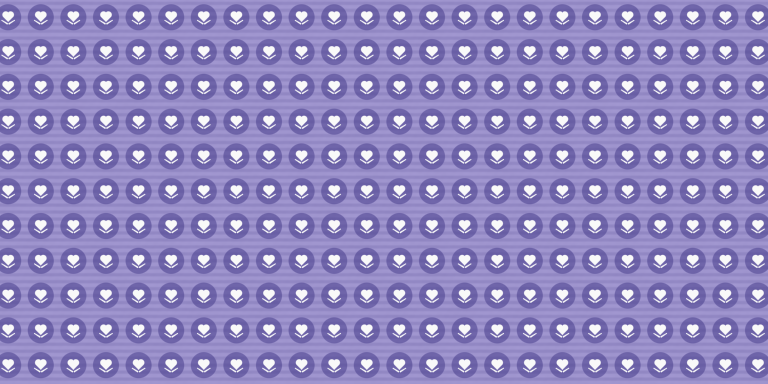
Write a WebGL 2 fragment shader that draws this pattern.

```glsl
#version 300 es
precision highp float;
// Rows of violet discs, each holding a white heart above two slanted leaves,
// on a lilac ground with thin horizontal stripes. Each cell is folded to its
// centre and drawn with distance functions; layered sines add faint wear.
uniform vec2 u_resolution;
out vec4 fragColor;

// Lengths in canvas heights
const vec2 PITCH = vec2(0.0849, 0.0906);
const vec2 FIRST_CENTRE = vec2(0.0213, 0.0490);
const float DISC_RADIUS = 0.0339;
const float STRIPES_PER_ROW = 5.0;

const vec3 LILAC_LIGHT = vec3(0.625, 0.585, 0.810);
const vec3 LILAC_DARK = vec3(0.570, 0.530, 0.765);
const vec3 VIOLET_LIGHT = vec3(0.435, 0.395, 0.665);
const vec3 VIOLET_DARK = vec3(0.410, 0.370, 0.645);
const vec3 WHITE = vec3(0.975);

float coverage(float dist, float blur) {
    return 1.0 - smoothstep(-blur, blur, dist);
}

float dot2(vec2 v) {
    return dot(v, v);
}

// Heart with its tip at the origin, about 1.1 tall
float heartDistance(vec2 p) {
    p.x = abs(p.x);
    if (p.x + p.y > 1.0) {
        return length(p - vec2(0.25, 0.75)) - sqrt(2.0) / 4.0;
    }
    float edge = min(dot2(p - vec2(0.0, 1.0)),
                     dot2(p - 0.5 * max(p.x + p.y, 0.0)));
    return sqrt(edge) * sign(p.x - p.y);
}

// Line from a to b whose half width changes from widthA to widthB
float taperDistance(vec2 p, vec2 a, vec2 b, float widthA, float widthB) {
    vec2 along = b - a;
    float t = clamp(dot(p - a, along) / dot2(along), 0.0, 1.0);
    return length(p - a - along * t) - mix(widthA, widthB, t);
}

// White emblem, in units of the disc radius
float emblemDistance(vec2 p) {
    const float heartScale = 0.74;
    float heart = heartDistance((p - vec2(0.0, -0.36)) / heartScale) * heartScale;
    vec2 side = vec2(abs(p.x), p.y);
    float leaf = taperDistance(side, vec2(0.48, -0.24), vec2(0.08, -0.49), 0.035, 0.06);
    return min(heart, leaf);
}

// Soft-edged horizontal stripes, 1 on the light bands
float stripeMask(float y, float period, float blur) {
    float fromMiddle = abs(fract(y / period) - 0.5);
    float soft = blur / period + 0.05;
    return 1.0 - smoothstep(0.27 - soft, 0.27 + soft, fromMiddle);
}

// Faint mottling, roughly -1 to 1
float wear(vec2 p) {
    float broad = sin(p.x * 37.0 + 2.0 * sin(p.y * 23.0));
    float fine = sin(p.x * 211.0 + p.y * 97.0) * sin(p.y * 263.0 - p.x * 71.0);
    return 0.5 * (broad + fine);
}

void main() {
    vec2 p = gl_FragCoord.xy / u_resolution.y;
    float pixel = 0.75 / u_resolution.y;

    // Fold into one cell centred on its disc
    vec2 cell = (p - FIRST_CENTRE) / PITCH + 0.5;
    vec2 local = (fract(cell) - 0.5) * PITCH;

    // Ground and disc share the stripes
    float stripe = stripeMask(local.y, PITCH.y / STRIPES_PER_ROW, pixel);
    vec3 ground = mix(LILAC_DARK, LILAC_LIGHT, stripe);
    vec3 disc = mix(VIOLET_DARK, VIOLET_LIGHT, stripe);
    vec3 color = mix(ground, disc, coverage(length(local) - DISC_RADIUS, pixel));
    color += 0.006 * wear(p);

    // Heart and leaves
    float emblem = emblemDistance(local / DISC_RADIUS) * DISC_RADIUS;
    color = mix(color, WHITE, coverage(emblem, pixel));

    fragColor = vec4(color, 1.0);
}
```
